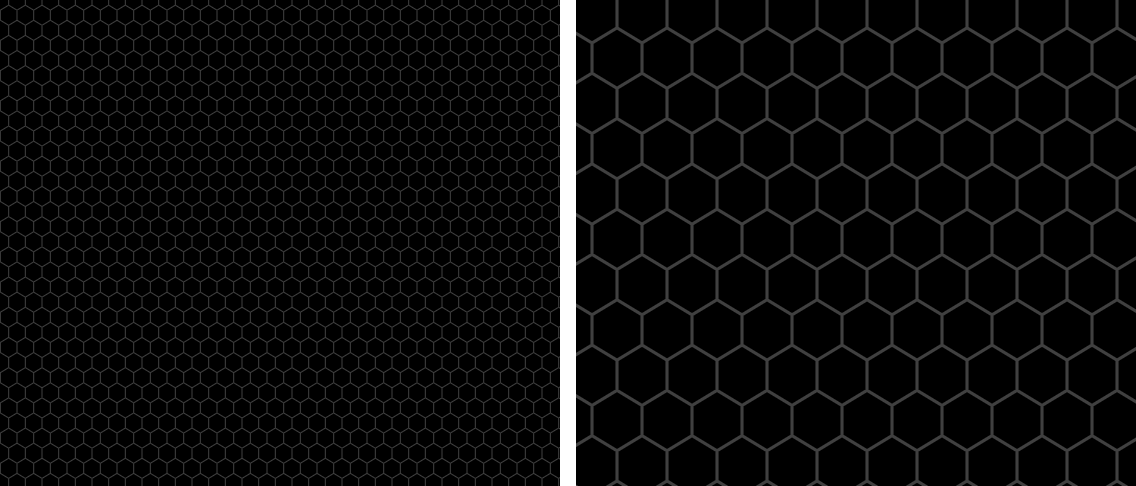
Left: the whole. Right: its middle third, enlarged.
Reproduce this pattern procedurally as a WebGL 1 fragment shader.

```glsl
precision highp float;
// Honeycomb of thin grey outlines on black, hexagons standing on a point.
// Each strip is one zigzag with vertical struts; odd strips shift by half a
// cell. Folding a strip leaves three segments, whose distance gives the line.

uniform vec2 u_resolution;

// Lengths are fractions of the canvas width.
const vec2 PITCH = vec2(1.0 / 33.6, 0.02697);     // cell width, row height
const vec2 ORIGIN = vec2(0.0006, 0.0137);         // first low vertex column, first zigzag
const float LINE_WIDTH = 0.00186;
const vec3 BACKGROUND = vec3(0.0);
const vec3 LINE_COLOR = vec3(0.25);

float segmentDistance(vec2 p, vec2 a, vec2 b) {
  vec2 ap = p - a;
  vec2 ab = b - a;
  return length(ap - ab * clamp(dot(ap, ab) / dot(ab, ab), 0.0, 1.0));
}

// Distance to the nearest hexagon edge, with y pointing down.
float honeycombDistance(vec2 p, vec2 pitch) {
  float strip = floor(p.y / pitch.y + 0.5);
  float shift = 0.5 * mod(strip, 2.0);

  // Fold into half a cell around one slanted edge.
  float x = abs(fract(p.x / pitch.x + shift + 0.5) - 0.5) * pitch.x;
  vec2 q = vec2(x, p.y - strip * pitch.y);

  vec2 halfCell = 0.5 * pitch;
  vec2 low = vec2(0.0, pitch.y / 6.0);
  vec2 high = vec2(halfCell.x, -pitch.y / 6.0);
  float slant = segmentDistance(q, low, high);
  float lowerStrut = segmentDistance(q, low, vec2(0.0, halfCell.y));
  float upperStrut = segmentDistance(q, high, vec2(halfCell.x, -halfCell.y));
  return min(slant, min(lowerStrut, upperStrut));
}

// Share of a pixel covered by a line whose centre lies at distance d.
float lineCoverage(float d, float width, float pixel) {
  float outer = min(d + 0.5 * pixel, 0.5 * width);
  float inner = max(d - 0.5 * pixel, -0.5 * width);
  return clamp((outer - inner) / pixel, 0.0, 1.0);
}

void main() {
  float pixel = 1.0 / u_resolution.x;
  vec2 fromTopLeft = vec2(gl_FragCoord.x, u_resolution.y - gl_FragCoord.y) * pixel;
  float d = honeycombDistance(fromTopLeft - ORIGIN, PITCH);
  float line = lineCoverage(d, LINE_WIDTH, pixel);
  gl_FragColor = vec4(mix(BACKGROUND, LINE_COLOR, line), 1.0);
}
```
